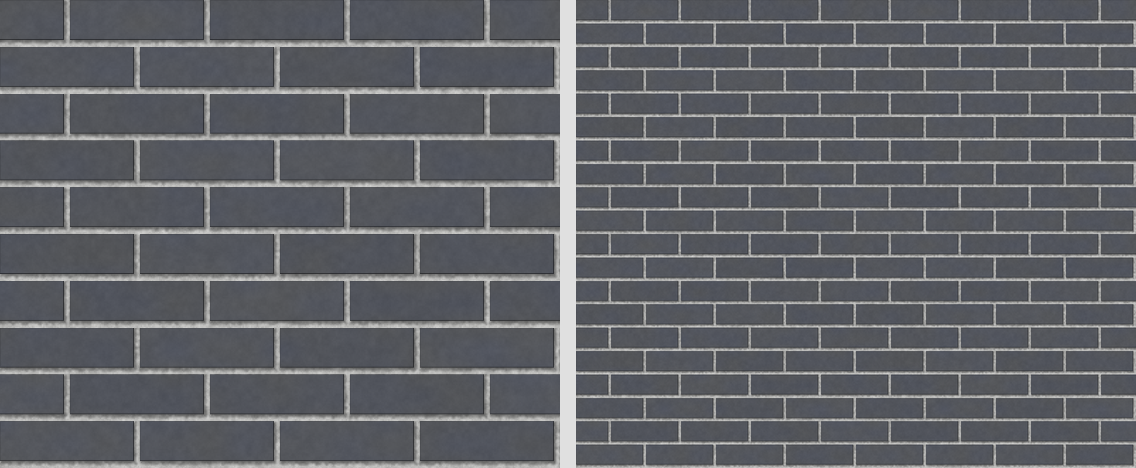
Left: one tile. Right: repeated 2 by 2.
Give the GLSL for this texture, as a Shadertoy shader.

```glsl
// Dark slate-grey brick wall in running bond: 4 bricks across, 10 courses up.
// Each brick is a box distance in units of one course height; a shifted copy
// shades the pale mortar, and wrapped value noise adds tint and grain.

float hash(vec2 p) {
    return fract(sin(dot(p, vec2(12.9898, 78.233))) * 43758.5453);
}

// Value noise on a grid of whole cells, so it wraps at the canvas edges
float noise(vec2 uv, vec2 cells) {
    vec2 p = uv * cells, i = floor(p), f = fract(p);
    f = f * f * (3.0 - 2.0 * f);
    float a = hash(mod(i, cells));
    float b = hash(mod(i + vec2(1, 0), cells));
    float c = hash(mod(i + vec2(0, 1), cells));
    float d = hash(mod(i + vec2(1, 1), cells));
    return mix(mix(a, b, f.x), mix(c, d, f.x), f.y);
}

float box(vec2 p, vec2 halfSize) {
    vec2 d = abs(p) - halfSize;
    return length(max(d, 0.0)) + min(max(d.x, d.y), 0.0);
}

void mainImage(out vec4 fragColor, in vec2 fragCoord) {
    vec2 uv = fragCoord / iResolution.xy;
    float pixel = 10.0 / iResolution.y;

    // Running bond: odd courses move by half a brick
    float row = floor(uv.y * 10.0);
    float column = uv.x * 4.0 - 0.5 * mod(row, 2.0);
    vec2 brickId = vec2(mod(floor(column), 4.0), row);
    vec2 local = vec2(fract(column) * 3.0, fract(uv.y * 10.0));

    vec2 halfSize = vec2(1.435, 0.427);
    vec2 p = local - vec2(1.435, 0.573);
    float edge = box(p, halfSize);

    // Noise layers, from broad stains to fine grain
    float stain = noise(uv, vec2(16, 20));
    float mottle = noise(uv, vec2(72, 60));
    float rough = noise(uv, vec2(168, 140));
    float grain = noise(uv, vec2(396, 330));

    // Mortar, shaded below and to the right of each brick
    vec2 s = p - vec2(0.025, -0.035);
    s.x = mod(s.x + 1.5, 3.0) - 1.5;
    float reach = box(s, halfSize) + 0.035 * (rough - 0.5);
    float shadow = 1.0 - smoothstep(-0.035, 0.085, reach);
    vec3 mortar = vec3(0.735, 0.735, 0.728);
    mortar += 0.07 * (mottle - 0.5) + 0.07 * (rough - 0.5) + 0.07 * (grain - 0.5);
    mortar *= 1.0 - 0.42 * shadow;

    // Brick face: cool and neutral patches with a faint surface texture
    vec3 brick = mix(vec3(0.332, 0.338, 0.350), vec3(0.318, 0.332, 0.372), stain);
    brick += 0.012 * (hash(brickId + 3.7) - 0.5);
    brick += 0.020 * (mottle - 0.5) + 0.016 * (rough - 0.5) + 0.014 * (grain - 0.5);

    // Dark rims: strong on the right and bottom, weak on the left and top
    vec2 lowRight = vec2(halfSize.x - p.x, p.y + halfSize.y);
    vec2 topLeft = vec2(p.x + halfSize.x, halfSize.y - p.y);
    float rim = 1.0 - smoothstep(0.008, 0.030, min(lowRight.x, lowRight.y));
    float softRim = 1.0 - smoothstep(0.0, 0.025, min(topLeft.x, topLeft.y));
    brick *= 1.0 - max(0.42 * rim, 0.14 * softRim);

    float cover = 1.0 - smoothstep(-0.5 * pixel, 0.5 * pixel, edge);
    fragColor = vec4(mix(mortar, brick, cover), 1.0);
}
```
